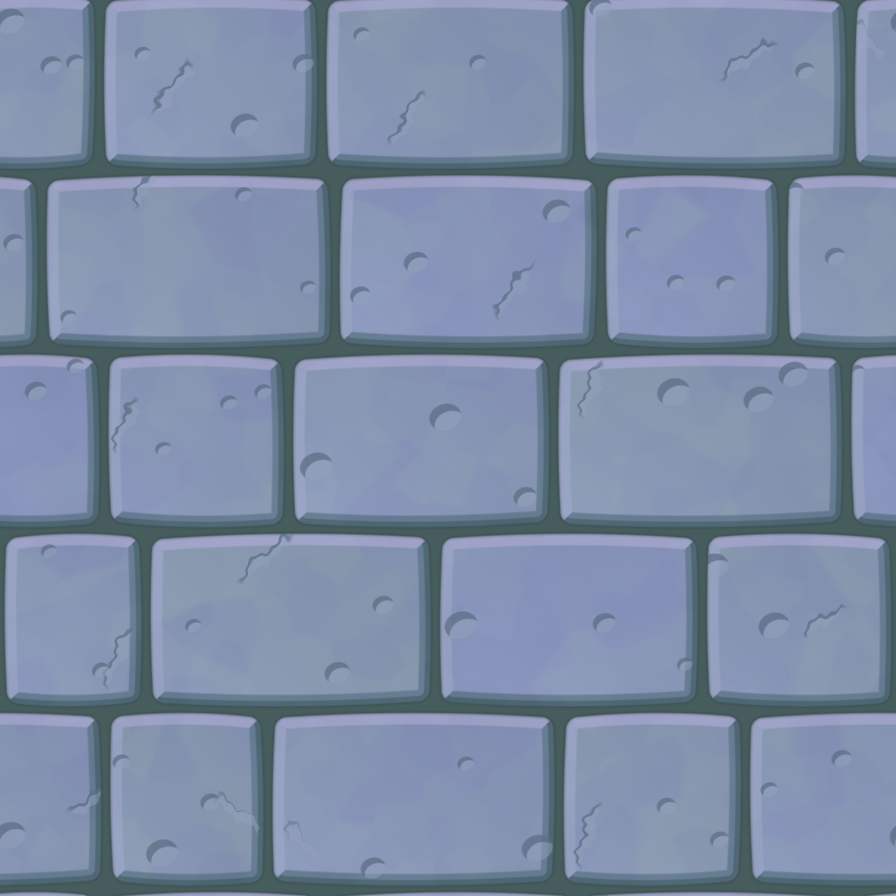
This texture is drawn by a three.js fragment shader. Its source:

```glsl
varying vec2 vUv;

float hash(vec2 p) {
  return fract(sin(dot(p, vec2(127.1, 311.7))) * 4375.85);
}

// Positions of the four upright joints in each course
vec4 jointsOf(float row) {
  if (row < 0.5) return vec4(0.111, 0.359, 0.646, 0.949);
  if (row < 1.5) return vec4(0.047, 0.374, 0.671, 0.874);
  if (row < 2.5) return vec4(0.116, 0.322, 0.618, 0.945);
  if (row < 3.5) return vec4(0.163, 0.486, 0.784, 1.0);
  return vec4(0.118, 0.299, 0.624, 0.832);
}

// Soft cellular patches that wrap at the canvas edge
float facets(vec2 p, float count) {
  p *= count;
  float tone = 0.0, total = 0.0;
  for (int y = -1; y <= 1; y++) {
    for (int x = -1; x <= 1; x++) {
      vec2 cell = floor(p) + vec2(float(x), float(y));
      vec2 id = mod(cell, count);
      vec2 away = cell + vec2(hash(id), hash(id + 31.7)) - p;
      float weight = exp(-26.0 * dot(away, away));
      tone += weight * hash(id + 73.3);
      total += weight;
    }
  }
  return tone / total - 0.5;
}

// Coverage of an ellipse turned by an angle
float hollow(vec2 p, vec2 size, float angle) {
  float c = cos(angle), s = sin(angle);
  p = vec2(c * p.x + s * p.y, c * p.y - s * p.x);
  float d = (length(p / size) - 1.0) * min(size.x, size.y);
  return 1.0 - smoothstep(-0.001, 0.001, d);
}

// Pits and scratches of one brick: x is shadow, y is lit floor
vec2 wear(vec2 p, vec2 halfSize, vec2 id) {
  vec2 marks = vec2(0.0);
  float shift = floor(hash(id + 5.1) * 4.0);
  for (int i = 0; i < 4; i++) {
    float n = float(i);
    vec2 seed = id * 3.7 + n * 11.3;
    float across = (n + 0.2 + 0.6 * hash(seed)) * 0.5 - 1.0;
    vec2 q = p - halfSize * vec2(across, 1.7 * hash(seed + 2.3) - 0.85);
    float radius = mix(0.008, 0.017, pow(hash(seed + 4.9), 2.0));
    vec2 size = radius * vec2(1.1, 0.9);
    float angle = 0.3;
    if (mod(n + shift, 4.0) < 0.5) {
      // Ragged diagonal scratch
      size = vec2(0.02 + 0.02 * hash(seed + 6.1), 0.0065);
      angle = mix(0.5, 1.3, hash(seed + 8.7));
      if (hash(seed + 9.9) > 0.75) angle = -angle;
      q += 0.003 * sin(q.yx * vec2(170.0, 210.0) + seed) + 0.0015 * sin(q.yx * 520.0 + seed);
    }
    float shape = hollow(q, size, angle);
    float lit = hollow(q - vec2(0.4, -0.55) * min(size.x, size.y), size, angle);
    float present = step(0.12, hash(seed + 12.1));
    marks = max(marks, present * shape * vec2(1.0 - lit, lit));
  }
  return marks;
}

void main() {
  // Course and brick, counted from the top left
  float course = (1.0 - vUv.y) * 5.0 + 0.04;
  float row = mod(floor(course), 5.0);
  vec4 j = jointsOf(row);
  float x = vUv.x;
  vec3 span = vec3(j.w, j.x + 1.0, 3.0);
  if (x < j.x) span = vec3(j.w - 1.0, j.x, 3.0);
  else if (x < j.y) span = vec3(j.x, j.y, 0.0);
  else if (x < j.z) span = vec3(j.y, j.z, 1.0);
  else if (x < j.w) span = vec3(j.z, j.w, 2.0);
  vec2 id = vec2(span.z, row) + 1.0;
  vec2 halfSize = vec2((span.y - span.x) * 0.5, 0.1);
  vec2 p = vec2(x - (span.x + span.y) * 0.5, (0.5 - fract(course)) * 0.2);
  vec2 n = p / halfSize;

  // Bowed, slightly tilted sides with rounded corners
  vec2 bow = vec2(0.005, 0.0035) + vec2(0.003, 0.006) * n.yx * n.yx;
  vec2 tilt = 0.0025 * n.yx * (vec2(hash(id), hash(id + 7.7)) - 0.5);
  vec2 high = halfSize - bow - p + tilt;
  vec2 low = halfSize - bow + p - tilt;
  vec2 inset = min(high, low);
  float edge = 0.012 - length(max(0.012 - inset, 0.0)) + max(min(inset.x, inset.y) - 0.012, 0.0);

  // Painted face
  float patches = 0.6 * facets(vUv, 13.0) + 0.4 * facets(vUv + 0.37, 23.0);
  float grey = clamp(hash(id + 17.0) * 0.8 + patches * 0.9 - 0.35 * n.y * n.x, 0.0, 1.0);
  vec3 face = mix(vec3(0.535, 0.582, 0.735), vec3(0.52, 0.588, 0.675), grey);
  face += 0.045 * patches - 0.012 * n.y - 0.012 * n.x;

  // Bevels: lit above and left, shaded below and right
  vec3 litBevel = mix(vec3(0.59, 0.635, 0.76), vec3(0.62, 0.635, 0.78), smoothstep(-0.001, 0.001, low.x - high.y));
  litBevel = mix(litBevel * 0.84, litBevel, smoothstep(0.0, 0.004, edge));
  vec3 darkBevel = mix(vec3(0.31, 0.405, 0.45), vec3(0.40, 0.485, 0.57), smoothstep(0.005, 0.0075, edge));
  float shaded = smoothstep(-0.0015, 0.0015, min(low.x, high.y) - min(high.x, low.y));
  vec3 bevel = mix(litBevel, darkBevel, shaded) + 0.03 * patches;
  vec3 brick = mix(bevel, face, smoothstep(0.0115, 0.0145, edge));

  // Worn marks
  vec2 marks = wear(p, halfSize, id);
  brick = mix(brick, vec3(0.36, 0.435, 0.52), 0.75 * marks.x);
  brick = mix(brick, vec3(0.57, 0.63, 0.73), 0.5 * marks.y);

  // Mortar and dark brick outline
  vec3 mortar = mix(vec3(0.28, 0.36, 0.365), vec3(0.25, 0.33, 0.34), smoothstep(-0.004, 0.0, edge));
  gl_FragColor = vec4(mix(mortar, brick, smoothstep(-0.001, 0.0015, edge)), 1.0);
}
```
